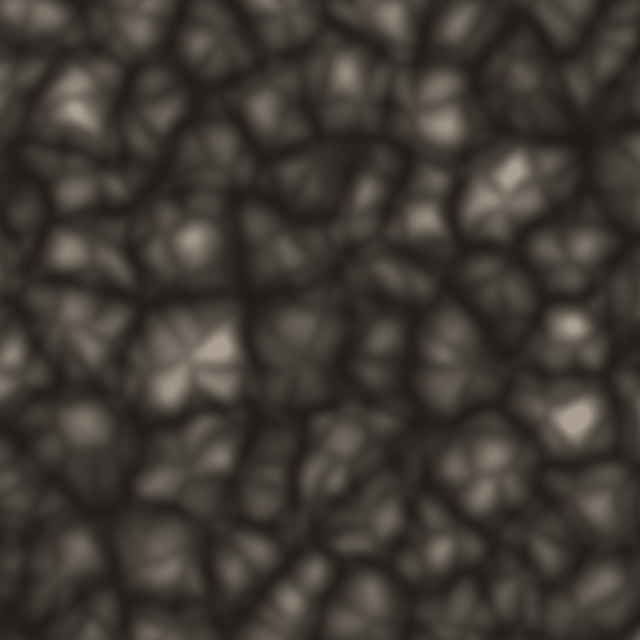
This texture is drawn by a three.js fragment shader. Its source:

```glsl
// Soft, dark-creased stone pebbles: domes from the gap between the nearest and
// second nearest scattered points, at two scales, with the finer one modulating
// the coarser. A small spiral of samples softens the creases.
varying vec2 vUv;

vec3 hash3(vec2 p) {
  vec3 q = vec3(dot(p, vec2(127.1, 311.7)), dot(p, vec2(269.5, 183.3)), dot(p, vec2(419.2, 371.9)));
  return fract(sin(q) * 43758.547);
}

// Dome height: zero on cell borders, highest near the cell's point.
// Each cell has its own height, between low and high.
float domes(vec2 p, float low, float high) {
  vec2 cell = floor(p);
  float nearest = 1.0;
  float second = 1.0;
  float height = low;
  for (int j = -1; j <= 1; j++) {
    for (int i = -1; i <= 1; i++) {
      vec2 id = cell + vec2(float(i), float(j));
      vec3 rnd = hash3(id);
      float d = length(id + rnd.xy - p);
      if (d < nearest) {
        second = nearest;
        nearest = d;
        height = mix(low, high, rnd.z);
      } else {
        second = min(second, d);
      }
    }
  }
  return (second - nearest) * height;
}

// Slight bending of the straight cell borders
vec2 bend(vec2 p) {
  return p + 0.006 * sin(p.yx * vec2(31.0, 27.0) + vec2(0.7, 2.1))
           + 0.003 * sin(p.yx * vec2(67.0, 73.0) + p * 19.0);
}

float relief(vec2 uv) {
  vec2 p = bend(uv);
  float pebbles = domes(p * 7.2 + 3.4, 0.55, 1.2);
  float facets = domes(p * 14.5 + 41.7, 0.7, 1.2);
  return pebbles * (0.6 + 1.0 * facets) + 0.16 * facets;
}

void main() {
  // Average over a golden-angle spiral
  const int TAPS = 10;
  float height = 0.0;
  for (int k = 0; k < TAPS; k++) {
    float t = float(k) + 0.5;
    float angle = t * 2.39996;
    float radius = 0.0095 * sqrt(t / float(TAPS));
    height += relief(vUv + radius * vec2(cos(angle), sin(angle)));
  }
  height /= float(TAPS);

  // Dark crevice to pale warm stone
  vec3 crevice = vec3(0.115, 0.105, 0.09);
  vec3 stone = vec3(0.665, 0.62, 0.565);
  gl_FragColor = vec4(mix(crevice, stone, clamp(height, 0.0, 1.0)), 1.0);
}
```
